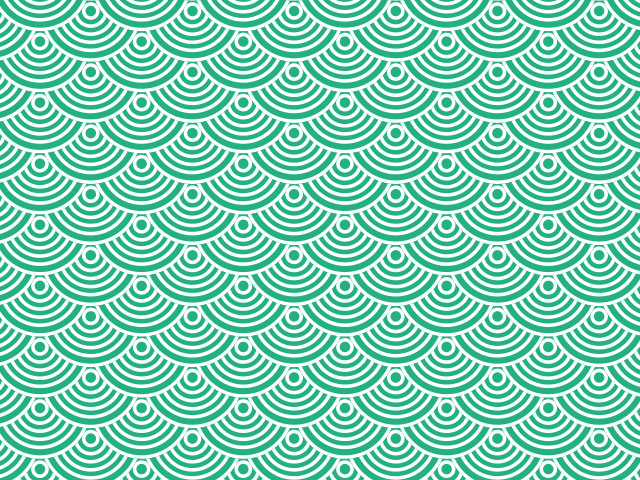
This pattern is drawn by a Shadertoy shader. Its source:

```glsl
const vec3 GREEN = vec3(0.14, 0.69, 0.50);
const vec3 WHITE = vec3(0.99, 1.0, 1.0);

// Lengths are measured in column widths
const float COLUMNS = 6.295;
const float ROW_STEP = 0.3004;
const vec2 FIRST_CENTRE = vec2(0.393, 0.107);
const float SCALE_RADIUS = 0.5;
const float LINE_WIDTH = 0.0352;
const float CORE_RADIUS = 0.069;
const float RING_STEP = 0.0795;
const float INNER_RINGS = 5.0;

float coverage(float dist, float pixel) {
    return clamp(0.5 - dist / pixel, 0.0, 1.0);
}

float ringDistance(float r, float radius, float width) {
    return abs(r - radius) - 0.5 * width;
}

// Evenly spaced inner rings, then a wider band inside the rim
float lineDistance(float r) {
    float index = clamp(round((r - CORE_RADIUS) / RING_STEP), 0.0, INNER_RINGS - 1.0);
    float inner = ringDistance(r, CORE_RADIUS + index * RING_STEP, LINE_WIDTH);
    float rim = ringDistance(r, SCALE_RADIUS - 0.5 * LINE_WIDTH, LINE_WIDTH);
    return min(inner, rim);
}

// Distance to the closest scale centre in a row; odd rows shift by half a column
float centreDistance(vec2 p, float row) {
    float x = p.x - 0.5 * mod(row, 2.0);
    return length(vec2(x - round(x), p.y - row * ROW_STEP));
}

vec3 drawScale(vec3 below, float r, float pixel) {
    vec3 scaleColor = mix(GREEN, WHITE, coverage(lineDistance(r), pixel));
    return mix(below, scaleColor, coverage(r - SCALE_RADIUS, pixel));
}

void mainImage(out vec4 fragColor, in vec2 fragCoord) {
    float pixel = COLUMNS / iResolution.x;
    vec2 p = fragCoord * pixel - FIRST_CENTRE;

    // Paint from back to front: each higher row overlaps the one below
    float topRow = floor((p.y + SCALE_RADIUS) / ROW_STEP) + 1.0;
    vec3 color = GREEN;
    for (int i = 4; i >= 0; i--) {
        color = drawScale(color, centreDistance(p, topRow - float(i)), pixel);
    }
    fragColor = vec4(color, 1.0);
}
```
